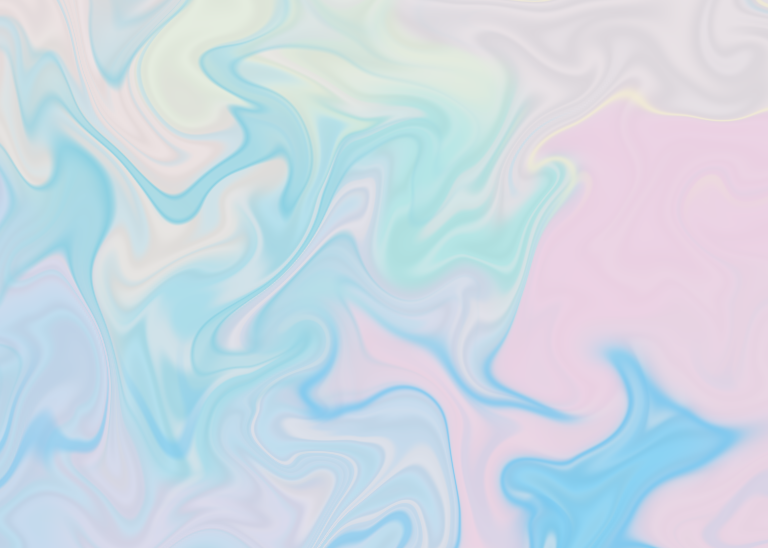
Give the GLSL for this background, as a WebGL 2 fragment shader.

```glsl
#version 300 es
precision highp float;
// Pastel marbled paint: pink, aqua and lavender pools stirred into ribbons.

#define STIR_STEPS 12
#define STIR_AMOUNT 0.0068
#define SWIRL_SCALE 2.2
#define POOL_SHARPNESS 95.0
#define STREAK_DENSITY 42.0
#define STREAK_STRENGTH 0.016
#define SEED 17.0

uniform vec2 u_resolution;
out vec4 fragColor;

const vec3 AQUA = vec3(0.50, 0.80, 0.88);
const vec3 BLUE = vec3(0.46, 0.78, 0.94);
const vec3 CREAM = vec3(0.95, 0.93, 0.83);

// Pools: centres in canvas heights, then their colours; pink pools come last.
const int POOLS = 14;
const int FIRST_PINK = 11;
const vec2 CENTRES[POOLS] = vec2[POOLS](
  vec2(0.08, 0.90), vec2(0.62, 0.90), vec2(0.45, 0.52), vec2(0.76, 0.68),
  vec2(0.76, 0.43), vec2(1.09, 0.06), vec2(0.03, 0.17), vec2(0.19, 0.28),
  vec2(1.10, 0.91), vec2(0.60, 0.07), vec2(0.22, 0.64),
  vec2(1.16, 0.52), vec2(0.79, 0.24), vec2(1.29, 0.20));
const vec3 PAINTS[POOLS] = vec3[POOLS](
  vec3(0.91, 0.87, 0.87), vec3(0.88, 0.91, 0.86), vec3(0.67, 0.86, 0.91),
  vec3(0.70, 0.89, 0.89), vec3(0.82, 0.85, 0.91), vec3(0.52, 0.81, 0.94),
  vec3(0.76, 0.84, 0.92), vec3(0.84, 0.84, 0.91), vec3(0.88, 0.86, 0.88),
  vec3(0.77, 0.85, 0.92), vec3(0.89, 0.88, 0.87),
  vec3(0.92, 0.82, 0.89), vec3(0.92, 0.83, 0.89), vec3(0.91, 0.83, 0.89));

vec2 hash2(vec2 p) {
  vec3 h = fract(vec3(p.xyx + SEED) * vec3(0.1031, 0.1030, 0.0973));
  h += dot(h, h.yzx + 33.33);
  return fract((h.xx + h.yz) * h.zy) * 2.0 - 1.0;
}

float noise(vec2 p) {
  vec2 i = floor(p), f = p - i;
  vec2 u = f * f * f * (f * (f * 6.0 - 15.0) + 10.0);
  vec2 e = vec2(0.0, 1.0);
  return mix(
    mix(dot(hash2(i), f), dot(hash2(i + e.yx), f - e.yx), u.x),
    mix(dot(hash2(i + e), f - e), dot(hash2(i + 1.0), f - 1.0), u.x), u.y);
}

float stream(vec2 p) {
  return noise(p * SWIRL_SCALE) + 0.3 * noise(p * SWIRL_SCALE * 2.3 + 5.7);
}

// Carry a point along the curl of the stream function.
vec2 stir(vec2 p) {
  const float EPS = 0.004;
  for (int i = 0; i < STIR_STEPS; i++) {
    float here = stream(p);
    float dx = stream(p + vec2(EPS, 0.0)) - here;
    float dy = stream(p + vec2(0.0, EPS)) - here;
    p += STIR_AMOUNT * vec2(dy, -dx) / EPS;
  }
  return p;
}

float band(float value, float centre, float halfWidth, float soft) {
  return 1.0 - smoothstep(halfWidth - soft, halfWidth + soft, abs(value - centre));
}

float zone(vec2 p, vec2 centre, vec2 radius) {
  vec2 d = (p - centre) / radius;
  return exp(-dot(d, d));
}

void main() {
  vec2 p = gl_FragCoord.xy / u_resolution.y;
  p.x *= 1.4 * u_resolution.y / u_resolution.x;
  vec2 q = stir(p);

  // Soft nearest-pool blend
  vec3 colour = vec3(0.0);
  float total = 0.0, pink = 0.0;
  for (int i = 0; i < POOLS; i++) {
    vec2 d = q - CENTRES[i];
    float w = exp(-POOL_SHARPNESS * dot(d, d)) + 1e-12;
    colour += w * PAINTS[i];
    total += w;
    if (i >= FIRST_PINK) pink += w;
  }
  colour /= total;
  pink /= total;

  // Stirred layers and fine streaks
  float layer = noise(q * 3.0) + 0.5 * noise(q * 6.5 + 4.0);
  float spread = fwidth(layer);
  float calm = 1.0 - 0.75 * pink;
  float wash = noise(vec2(layer * 8.0, 2.4 + q.x));
  colour = mix(colour, vec3(0.70, 0.86, 0.92), calm * 0.5 * smoothstep(0.05, 0.35, wash));
  colour = mix(colour, vec3(0.91, 0.88, 0.89), calm * 0.55 * smoothstep(0.05, 0.35, -wash));
  float fade = 1.0 / (1.0 + pow(STREAK_DENSITY * spread, 2.0));
  colour += calm * fade * STREAK_STRENGTH * sin(layer * STREAK_DENSITY + 4.0 * wash);

  // Aqua ribbons with darker rims
  float ribbon = noise(q * 2.7 + 11.0);
  float soft = max(0.018, fwidth(ribbon));
  float left = min(1.0, 1.4 * zone(p, vec2(0.32, 0.62), vec2(0.32, 0.30)));
  colour = mix(colour, vec3(0.62, 0.85, 0.90), 0.8 * left * band(ribbon, 0.06, 0.09, soft));
  colour = mix(colour, AQUA, 0.7 * left * band(abs(ribbon - 0.06), 0.075, 0.012, soft));

  // Blue veins low down, cream threads high up
  float low = 1.0 - smoothstep(0.15, 0.42, p.y);
  float high = smoothstep(0.55, 0.85, p.y) * smoothstep(0.4, 0.8, p.x);
  colour = mix(colour, BLUE, 0.55 * low * calm * band(ribbon, -0.12, 0.03, soft));
  colour = mix(colour, CREAM, 0.75 * high * band(layer, 0.15, 0.022, max(0.015, spread)));

  // Rim around the pink pools
  float rim = exp(-pow((pink - 0.42) / 0.17, 2.0));
  vec3 rimColour = mix(BLUE, mix(vec3(0.72, 0.88, 0.91), CREAM, smoothstep(0.5, 0.75, p.y)),
                       smoothstep(0.28, 0.5, p.y));
  colour = mix(colour, rimColour, 0.75 * rim);

  fragColor = vec4(clamp(colour, 0.0, 1.0), 1.0);
}
```
